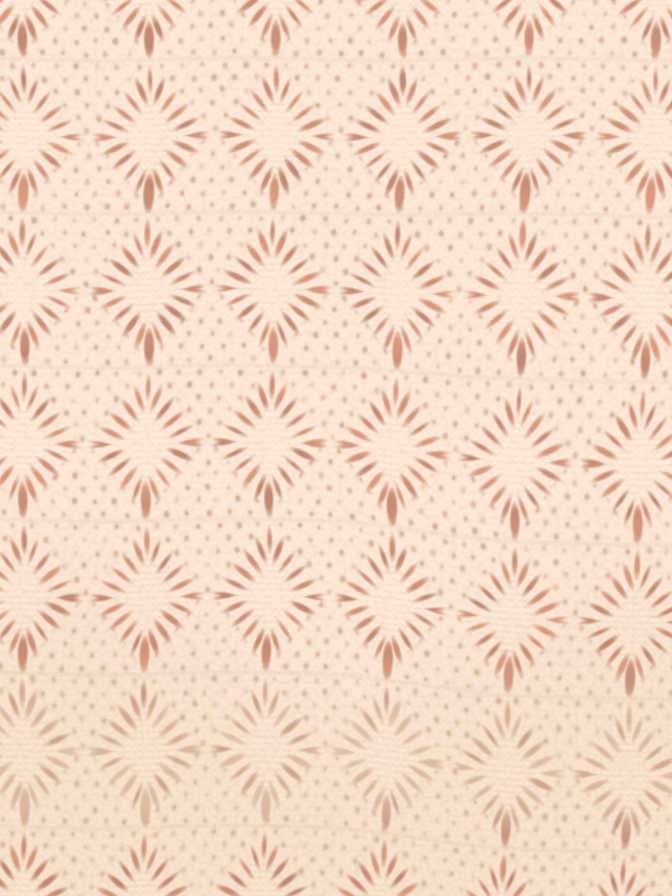
Write a WebGL 2 fragment shader that draws this texture.

```glsl
#version 300 es
precision highp float;
// Crocheted cotton: rows of diamond motifs ringed by radiating slits, set in
// a staggered mesh of pinholes. A gently warped lattice repeats one motif,
// with hashed wear per slit and cellular noise for the yarn.

#define PITCH vec2(0.184, 0.2285)   // motif spacing, canvas widths
#define DIAMOND vec2(0.064, 0.084)  // half size of the slit ring
#define SLIT vec2(0.0145, 0.0036)   // half length and half width
#define TIP vec2(0.024, 0.0072)     // larger opening at the lower point
#define SPOKES 5                    // slit steps along one diamond side
#define MESH vec2(6.0, 12.0)        // pinholes per motif
#define PINHOLE 0.0034              // pinhole radius
#define FUZZ 0.045                  // yarn relief strength

uniform vec2 u_resolution;
out vec4 fragColor;

const vec3 PINK = vec3(0.995, 0.910, 0.848);
const vec3 CREAM = vec3(0.965, 0.880, 0.798);
const vec3 TAN = vec3(0.83, 0.66, 0.55);
const vec3 UMBER = vec3(0.75, 0.52, 0.43);
const vec3 CORAL = vec3(0.86, 0.59, 0.47);
const vec3 PALE = vec3(0.86, 0.78, 0.69);

float hash(vec2 p) {
  return fract(sin(dot(p, vec2(127.1, 311.7))) * 43758.55);
}

// Distance to the nearest scattered point
float cellular(vec2 p) {
  vec2 base = floor(p);
  float nearest = 2.0;
  for (int j = -1; j <= 1; j++)
    for (int i = -1; i <= 1; i++) {
      vec2 c = base + vec2(i, j);
      vec2 point = c + vec2(hash(c), hash(c + 41.3));
      nearest = min(nearest, length(p - point));
    }
  return nearest;
}

// Approximate distance to an ellipse lying along dir
float ellipse(vec2 p, vec2 dir, vec2 size) {
  vec2 q = vec2(dot(p, dir), dot(p, vec2(-dir.y, dir.x)));
  return (length(q / size) - 1.0) * size.y;
}

// Fabric position to lattice units; the cloth narrows and sags to the right
vec2 lattice(vec2 p) {
  float sag = 0.036 * smoothstep(0.48, 0.8, p.x) * smoothstep(0.2, 0.85, p.y);
  p += 0.002 * sin(p.yx * vec2(19.0, 15.0) + vec2(1.0, 2.5));
  return vec2((p.x - 0.035) / (0.189 - 0.008 * p.y),
              (p.y + 0.026 - sag) / PITCH.y);
}

// Slits around one diamond: x = signed distance, y = random tone
vec2 slits(vec2 p, vec2 cell) {
  vec2 side = vec2(p.x < 0.0 ? -1.0 : 1.0, p.y < 0.0 ? -1.0 : 1.0);
  vec2 q = abs(p);
  vec2 best = vec2(1.0, 0.0);
  for (int k = 0; k <= SPOKES; k++) {
    float a = float(k) / float(SPOKES);
    // Slits on an axis belong to both halves, so share their seed
    vec2 s = vec2(k == 0 ? 0.0 : side.x, k == SPOKES ? 0.0 : side.y);
    vec2 seed = cell * 7.3 + s * 2.1 + float(k) * 1.7;
    float wear = hash(seed);
    float angle = mix(1.57, 0.22, pow(a, 0.8));
    vec2 dir = vec2(cos(angle), sin(angle));
    vec2 center = DIAMOND * vec2(a, 1.0 - a);
    vec2 size = SLIT * mix(vec2(0.82, 0.7), vec2(1.12, 1.2), wear);
    if (k == 0 && side.y < 0.0) size = TIP * mix(0.85, 1.05, wear);
    float d = ellipse(q - center, dir, size);
    if (d < best.x) best = vec2(d, hash(seed + 5.2));
  }
  return best;
}

void main() {
  vec2 p = vec2(gl_FragCoord.x, u_resolution.y - gl_FragCoord.y) / u_resolution.x;
  float soft = 0.0012 + 0.7 / u_resolution.x;
  vec2 uv = lattice(p);
  vec2 cell = round(uv);
  vec2 local = (uv - cell) * PITCH * vec2(1.0, -1.0);
  float ring = dot(abs(local) / DIAMOND, vec2(1.0));

  // Cloth tone: rosy above, creamier below
  float age = smoothstep(0.7, 1.2, p.y + 0.08 * sin(p.x * 7.0 + 1.0));
  vec3 color = mix(PINK, CREAM, 0.12 + 0.8 * age);

  // Yarn relief, stitch rows and the seam between motif rows
  float yarn = cellular(p * vec2(105.0, 135.0));
  color -= FUZZ * (yarn - 0.38) * vec3(0.8, 1.0, 1.1);
  float stitch = sin(uv.y * 151.0) * (0.6 + 0.4 * sin(uv.x * 126.0));
  color -= 0.02 * stitch * (1.0 - smoothstep(0.6, 1.0, ring));
  float seam = abs(fract(uv.y) - 0.5) * PITCH.y;
  color -= 0.025 * (1.0 - smoothstep(0.0015, 0.005, seam));

  // Staggered pinholes outside the diamonds
  vec2 m = uv * MESH;
  m.x += 0.5 * mod(floor(m.y), 2.0);
  vec2 id = floor(m);
  vec2 jitter = vec2(hash(id), hash(id + 9.4)) - 0.5;
  vec2 f = (fract(m) - 0.5 - 0.2 * jitter) * PITCH / MESH;
  float pin = length(f * vec2(1.0, 0.85)) - PINHOLE * mix(0.75, 1.15, hash(id + 3.1));
  float open = smoothstep(1.2, 1.36, ring) * mix(0.3, 0.85, hash(id + 17.0));
  color -= 0.045 * open * (1.0 - smoothstep(0.0, 0.006, pin));
  color = mix(color, mix(TAN, PALE, 0.4 * age), open * (1.0 - smoothstep(-soft, soft, pin)));

  // Slits with a soft shaded rim; one band is backed by paler cloth
  vec2 slit = slits(local, cell);
  float band = smoothstep(0.98, 1.07, p.y) * (1.0 - smoothstep(1.19, 1.27, p.y));
  vec3 hole = mix(UMBER, CORAL, clamp(slit.y + 0.25 * sin(p.y * 90.0), 0.0, 1.0));
  hole = mix(hole, PALE, band * mix(0.45, 0.9, slit.y));
  color -= vec3(0.04, 0.065, 0.075) * (1.0 - smoothstep(0.0, 0.0035, slit.x));
  color = mix(color, hole, 0.94 * (1.0 - smoothstep(-soft, soft, slit.x)));

  fragColor = vec4(clamp(color, 0.0, 1.0), 1.0);
}
```
